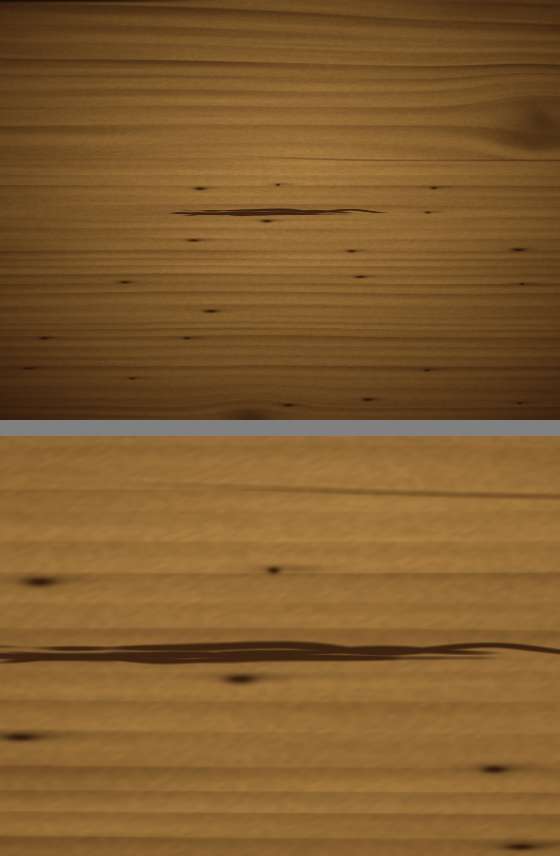
Top: the whole. Bottom: its middle third, enlarged.
Give the GLSL for this texture, as a WebGL 1 fragment shader.

```glsl
precision highp float;
// A varnished pine surface: two boards of horizontal growth rings that bend
// around knots and a long dark crack, lit by a soft spot that fades outward.
// Rings are bands of a warped height; flecks and fibres come from hashed noise.
uniform vec2 u_resolution;

float hash(vec2 p) {
  vec3 q = fract(vec3(p.xyx) * 0.1031);
  q += dot(q, q.yzx + 33.33);
  return fract((q.x + q.y) * q.z);
}

float noise(vec2 p) {
  vec2 i = floor(p), f = fract(p);
  f = f * f * (3.0 - 2.0 * f);
  float low = mix(hash(i), hash(i + vec2(1.0, 0.0)), f.x);
  float high = mix(hash(i + vec2(0.0, 1.0)), hash(i + vec2(1.0, 1.0)), f.x);
  return mix(low, high, f.y);
}

// Soft elliptical blob, 1 at its centre
float blob(vec2 p, vec2 centre, vec2 size) {
  vec2 d = (p - centre) / size;
  return exp(-dot(d, d));
}

// Height offset that parts the rings around an obstacle
float part(vec2 p, vec2 centre, vec2 size, float amount) {
  return (centre.y - p.y) * amount * blob(p, centre, size);
}

// Late-wood bands: slow darkening upward, then a crisp edge
float rings(float height, float x, float density, float seed) {
  float q = height * density + 1.1 * noise(vec2(height * density * 0.45, seed));
  q += 0.22 * noise(vec2(x * 3.0, height * 14.0 + seed));
  float id = floor(q), phase = fract(q);
  float band = smoothstep(0.2, 0.86, phase) * (1.0 - smoothstep(0.88, 1.0, phase));
  float strength = mix(0.25, 1.0, hash(vec2(id, seed)));
  return band * strength * mix(0.5, 1.0, noise(vec2(x * 2.5, id + seed)));
}

// Thin frayed strands lying along the crack
float crack(vec2 p, vec2 centre) {
  float ink = 0.0;
  for (int i = 0; i < 4; i++) {
    float k = float(i);
    float shift = (hash(vec2(k, 4.0)) - 0.5) * 0.16;
    float reach = mix(0.16, 0.27, hash(vec2(k, 9.0)));
    float along = (p.x - centre.x - shift) / reach;
    float wander = (noise(vec2(p.x * 12.0, k * 7.0)) - 0.5) * 0.008;
    float line = centre.y + (k - 1.5) * 0.003 + wander;
    float width = 0.0036 * max(1.0 - along * along, 0.0);
    width *= mix(0.4, 1.2, noise(vec2(p.x * 30.0, k + 20.0)));
    float cover = 1.0 - smoothstep(width * 0.4, width + 0.0018, abs(p.y - line));
    ink = max(ink, cover * smoothstep(0.0, 0.0015, width));
  }
  return ink;
}

// Sparse pin knots with thin tails, one candidate per cell
float flecks(vec2 p) {
  vec2 cell = vec2(0.19, 0.075);
  vec2 id = floor(p / cell);
  vec2 jitter = vec2(hash(id + 3.1), hash(id + 17.7));
  vec2 centre = (id + mix(vec2(0.3), vec2(0.7), jitter)) * cell;
  float present = step(0.68, hash(id + 41.0));
  float size = mix(0.6, 1.2, hash(id + 53.0));
  float length_ = mix(0.006, 0.018, hash(id + 67.0));
  float core = blob(p, centre, vec2(length_, 0.0036) * size);
  float tail = blob(p, centre + vec2(0.008, 0.002), vec2(0.032, 0.0035));
  return present * (0.75 * core + 0.3 * tail);
}

// Wood colour for a given red level, from umber to honey
vec3 woodColour(float tone) {
  return max(vec3(tone, 0.83 * tone - 0.062, tone * (0.17 + 0.33 * tone)), 0.0);
}

void main() {
  vec2 uv = gl_FragCoord.xy / u_resolution;
  vec2 p = vec2(uv.x * 4.0 / 3.0, uv.y);
  vec2 sideKnot = vec2(1.29, 0.705), baseKnot = vec2(0.6, 0.0);
  vec2 crackCentre = vec2(0.62, 0.493);
  float seam = mix(0.631, 0.618, smoothstep(0.4, 0.95, p.x));
  float upper = smoothstep(-0.002, 0.002, p.y - seam);

  // Warped ring heights of both boards
  float sway = 0.012 * (noise(vec2(p.x * 1.8, p.y * 4.0)) - 0.5);
  float top = p.y + sway + 0.04 * p.x * smoothstep(0.68, 0.95, p.y);
  top += part(p, sideKnot, vec2(0.17, 0.11), 0.85);
  float low = p.y + 0.6 * sway + part(p, crackCentre, vec2(0.4, 0.022), 0.6);
  low += part(p, baseKnot, vec2(0.12, 0.06), 0.8);
  float late = mix(0.22 * rings(low, p.x, 44.0, 5.0), 0.34 * rings(top, p.x, 23.0, 31.0), upper);
  float height = mix(low, top, upper);

  // Long streaks and short slanted fibres
  float streak = 0.10 * (noise(vec2(p.x * 4.0, height * 130.0)) - 0.5);
  streak += 0.09 * (noise(vec2(p.x * 1.5, height * 42.0 + 8.0)) - 0.5);
  vec2 slanted = vec2(p.x + 0.5 * p.y, p.y - 0.35 * p.x);
  float fibre = 0.07 * (noise(slanted * vec2(130.0, 300.0)) - 0.5);

  // Light falling off from the middle
  float radius = length((uv - vec2(0.52, 0.56)) * vec2(1.0, 1.05));
  float tone = 0.645 - 0.6 * pow(radius, 1.4);
  tone *= (1.0 - late) * (1.0 + streak + fibre);
  float seamLine = 1.0 - smoothstep(0.0005, 0.004, abs(p.y - seam));
  tone *= 1.0 - 0.2 * seamLine * smoothstep(0.4, 0.8, p.x);

  // Knots, crack and flecks, stained with dark resin
  float rays = noise(vec2(p.x * 18.0 + p.y * 22.0, (p.y - p.x) * 7.0));
  float stain = 0.5 * upper * blob(p, sideKnot, vec2(0.085, 0.06)) * mix(0.35, 1.0, rays);
  stain += 0.65 * blob(p, baseKnot, vec2(0.065, 0.03)) * mix(0.6, 1.0, rays);
  stain += 0.22 * blob(p, vec2(1.14, 0.985), vec2(0.14, 0.025));
  float lens = blob(p, crackCentre - vec2(0.06, 0.0), vec2(0.3, 0.011));
  stain += 0.32 * lens * mix(0.4, 1.0, noise(vec2(p.x * 7.0, p.y * 190.0)));
  stain += (1.0 - upper) * smoothstep(0.6, 0.56, p.y) * flecks(p);
  stain = max(stain, 0.88 * crack(p, crackCentre));
  vec3 resin = vec3(0.17, 0.085, 0.035) * (0.5 + tone);
  vec3 colour = mix(woodColour(tone), resin, clamp(stain, 0.0, 0.92));

  // Shadow along the upper left rim
  float rim = smoothstep(0.99, 1.0, p.y) * (1.0 - smoothstep(0.2, 0.6, p.x));
  gl_FragColor = vec4(colour * (1.0 - 0.7 * rim), 1.0);
}
```
